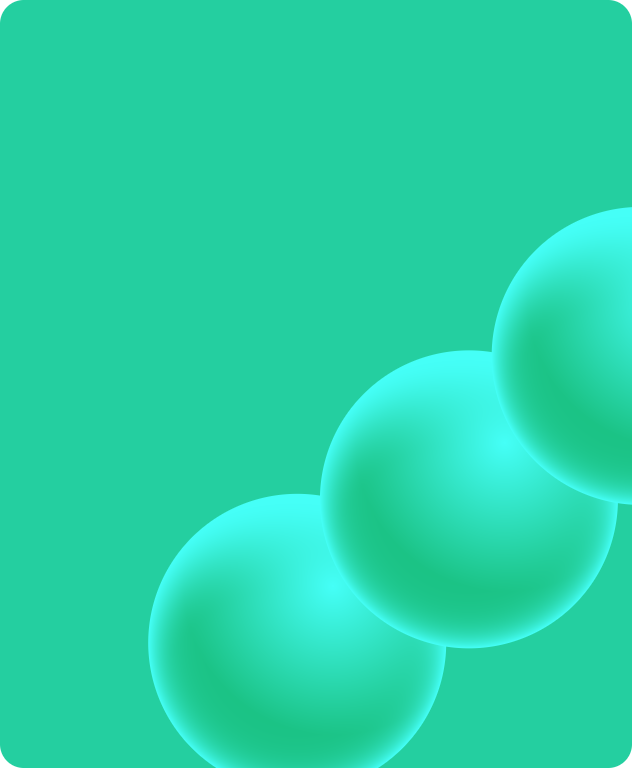
Reproduce this background procedurally as a WebGL 2 fragment shader.

```glsl
#version 300 es
precision highp float;

#define BALL_COUNT 3
#define BALL_RADIUS 0.194
#define FIRST_CENTER vec2(0.3870, 0.1630)
#define CENTER_STEP vec2(0.2236, 0.1868)
#define HIGHLIGHT vec2(0.24, 0.38)
#define RIM_POWER 9.0
#define CORNER_RADIUS 0.031
#define BASE_COLOR vec3(0.141, 0.812, 0.627)
#define DARK_COLOR vec3(0.105, 0.762, 0.520)
#define GLOW_COLOR vec3(0.270, 1.000, 0.970)

uniform vec2 u_resolution;
out vec4 fragColor;

float roundedBox(vec2 p, vec2 halfSize, float radius) {
    vec2 q = abs(p) - halfSize + radius;
    return length(max(q, 0.0)) + min(max(q.x, q.y), 0.0) - radius;
}

float coverage(float dist, float pixel) {
    return clamp(0.5 - dist / pixel, 0.0, 1.0);
}

// Shading inside a unit ball: highlight cone, broad top glow, thin rim
vec3 ballColor(vec2 p) {
    float cone = max(1.0 - length(p - HIGHLIGHT), 0.0);
    float topGlow = smoothstep(0.7, 1.35, length(p * vec2(0.8, 1.0) + vec2(0.0, 0.35)));
    float rim = pow(min(length(p), 1.0), RIM_POWER);
    float shade = (1.0 - cone) * (1.0 - topGlow) * (1.0 - rim);
    return mix(GLOW_COLOR, DARK_COLOR, shade);
}

void main() {
    float pixel = 1.0 / u_resolution.y;
    vec2 uv = gl_FragCoord.xy * pixel;
    vec3 color = BASE_COLOR;

    // Diagonal chain, each ball in front of the one before
    for (int i = 0; i < BALL_COUNT; i++) {
        vec2 offset = uv - FIRST_CENTER - float(i) * CENTER_STEP;
        float dist = length(offset) - BALL_RADIUS;
        color = mix(color, ballColor(offset / BALL_RADIUS), coverage(dist, pixel));
    }

    // Rounded card on white
    vec2 halfSize = 0.5 * u_resolution * pixel;
    float card = roundedBox(uv - halfSize, halfSize, CORNER_RADIUS);
    fragColor = vec4(mix(vec3(1.0), color, coverage(card, pixel)), 1.0);
}
```
